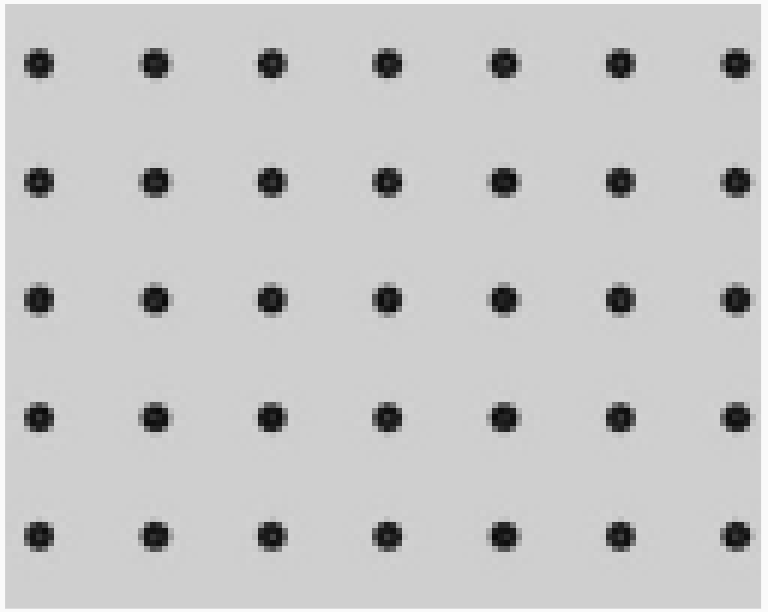
This pattern is drawn by a Shadertoy shader. Its source:

```glsl
// Seven by five black dots on a light grey panel with a thin white margin.
// The dots are sampled on a coarse grid of square cells, each with a paler
// centre, and fine grain surrounds them; cell edges are smoothed.

const float ROWS = 102.0;                      // coarse cells per canvas height
const vec2 DOT_COUNT = vec2(7.0, 5.0);
const vec2 FIRST_DOT = vec2(6.55, 12.65);      // lower left dot, in cells
const vec2 DOT_STEP = vec2(19.37, 19.67);      // spacing, in cells
const float CORE_RADIUS = 1.6;                 // end of the solid ink
const float FADE_RADIUS = 3.1;                 // end of the soft rim
const float CENTRE_LIFT = 0.17;                // paler middle of each dot
const float INK_GRAIN = 0.07;
const float PANEL_GRAIN = 0.022;
const float GRAIN_REACH = 8.0;                 // grain extent around a dot
const vec2 MARGIN_LOW = vec2(0.85, 0.55);      // left, bottom, in cells
const vec2 MARGIN_HIGH = vec2(1.15, 0.67);     // right, top, in cells
const vec3 PANEL = vec3(0.81);
const vec3 INK = vec3(0.07);
const vec3 PAPER = vec3(0.98);

float hash(vec2 p) {
    return fract(sin(dot(p, vec2(127.1, 311.7))) * 43758.5453);
}

// Flat colour of one coarse cell
vec3 cellColor(vec2 cell) {
    vec2 center = cell + 0.5;
    vec2 index = clamp(round((center - FIRST_DOT) / DOT_STEP),
                       vec2(0.0), DOT_COUNT - 1.0);
    float d = length(center - FIRST_DOT - index * DOT_STEP);
    float grain = hash(cell) - 0.5;

    // Faint grain fades away from the dot
    float nearDot = 1.0 - smoothstep(FADE_RADIUS, GRAIN_REACH, d);
    vec3 panel = PANEL + PANEL_GRAIN * grain * nearDot;

    // Ink with a paler centre that varies from dot to dot
    float lift = CENTRE_LIFT * mix(0.7, 1.3, hash(index + 31.0));
    vec3 ink = INK + lift * exp(-2.0 * d * d) + INK_GRAIN * grain;
    return mix(panel, ink, 1.0 - smoothstep(CORE_RADIUS, FADE_RADIUS, d));
}

void mainImage(out vec4 fragColor, in vec2 fragCoord) {
    float pixel = ROWS / iResolution.y;        // one pixel, in cells
    vec2 p = fragCoord * pixel;
    vec2 size = iResolution.xy * pixel;

    // Blend neighbouring cells across a one pixel seam
    vec2 base = floor(p - 0.5);
    vec2 seam = clamp((fract(p - 0.5) - 0.5) / pixel + 0.5, 0.0, 1.0);
    vec3 color = vec3(0.0);
    for (int j = 0; j < 2; j++) {
        for (int i = 0; i < 2; i++) {
            vec2 corner = vec2(float(i), float(j));
            vec2 weight = mix(1.0 - seam, seam, corner);
            color += weight.x * weight.y * cellColor(base + corner);
        }
    }

    // White margin
    vec2 inset = min(p - MARGIN_LOW, size - MARGIN_HIGH - p);
    float inside = clamp(min(inset.x, inset.y) / pixel + 0.5, 0.0, 1.0);
    fragColor = vec4(mix(PAPER, color, inside), 1.0);
}
```
